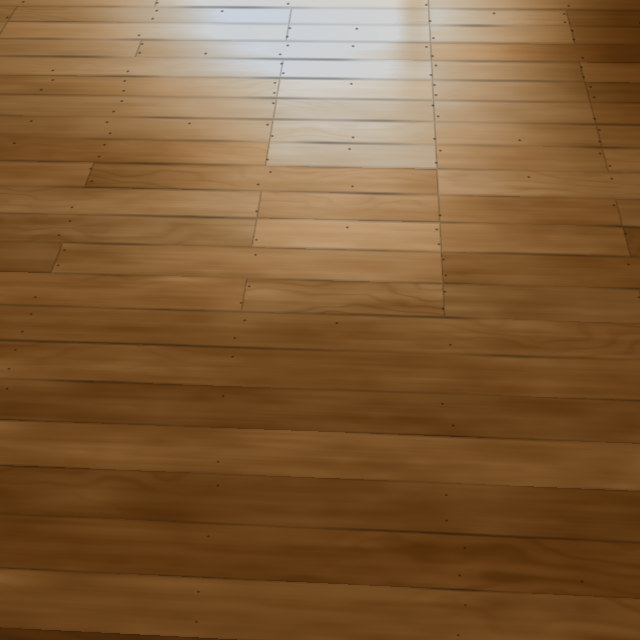
Write a WebGL 2 fragment shader that draws this texture.

```glsl
#version 300 es
precision highp float;
// Varnished plank floor in perspective, with nail heads and window glare at the far end.

#define HORIZON 0.977      // height of the horizon above the top edge
#define ROW_SCALE 39.5     // board rows per unit of inverse depth
#define JOIST_STEP 0.2165  // joist spacing at unit depth
#define VANISH_X 0.6185    // where the joist lines converge
#define FIRST_JOINTED 26.5 // nearer rows run across without joints
#define SEAM_WIDTH 0.0022
#define NAIL_SIZE 0.0022
#define TONE_SPREAD 0.65
#define GRAIN 0.8

uniform vec2 u_resolution;
out vec4 outColor;

float hash(vec2 p) {
  return fract(sin(dot(p, vec2(127.1, 311.7))) * 43758.5453);
}

float noise(vec2 p) {
  vec2 i = floor(p), f = fract(p);
  f = f * f * (3.0 - 2.0 * f);
  return mix(mix(hash(i), hash(i + vec2(1, 0)), f.x),
             mix(hash(i + vec2(0, 1)), hash(i + vec2(1, 1)), f.x), f.y);
}

float fbm(vec2 p) {
  float sum = 0.0, amp = 0.55;
  for (int i = 0; i < 3; i++) {
    sum += amp * noise(p);
    p = p * 2.03 + 17.3;
    amp *= 0.5;
  }
  return sum;
}

// Gaussian falloff around a centre
float glow(vec2 p, vec2 centre, vec2 size) {
  vec2 q = (p - centre) / size;
  return exp(-dot(q, q));
}

// Wood from dark brown (0) through tan to white glare (5)
vec3 woodRamp(float level) {
  const vec3 ramp[6] = vec3[6](
    vec3(0.33, 0.19, 0.05), vec3(0.45, 0.30, 0.14), vec3(0.60, 0.45, 0.28),
    vec3(0.71, 0.59, 0.45), vec3(0.76, 0.70, 0.61), vec3(0.82, 0.82, 0.81));
  vec3 c = ramp[0];
  for (int i = 1; i < 6; i++)
    c = mix(c, ramp[i], clamp(level - float(i - 1), 0.0, 1.0));
  return c * (1.0 + 0.3 * clamp(level, -1.5, 0.0));
}

// Joist 0 always carries a joint; its neighbours alternate between rows
bool hasJoint(float row, float joist) {
  bool shifted = mod(row, 3.0) == 1.0 && row != 34.0;
  bool evenJoist = mod(joist, 2.0) == 0.0;
  return row > FIRST_JOINTED && (joist == 0.0 || shifted == evenJoist);
}

float lightLevel(vec2 p, float jointed) {
  float level = 1.3 - 1.3 * p.y;
  level += 3.6 * glow(p, vec2(0.53, 0.0), vec2(0.30, 0.40)) * mix(0.45, 1.0, jointed);
  level += 1.5 * glow(p, vec2(0.38, 0.0), vec2(0.25, 0.11));
  level -= 1.5 * glow(p, vec2(1.0, 0.03), vec2(0.16, 0.18));
  level -= 0.9 * glow(p, vec2(0.645, 0.0), vec2(0.025, 0.13));
  return level;
}

void main() {
  vec2 uv = gl_FragCoord.xy / u_resolution;
  vec2 p = vec2(uv.x, 1.0 - uv.y);
  float px = 1.0 / min(u_resolution.x, u_resolution.y);

  // Floor coordinates: rows recede, joists fan out, seams tilt slightly
  float depth = p.y + HORIZON;
  depth -= 0.045 * (depth - 0.82) * (p.x - 0.5);
  float across = ROW_SCALE / depth + 0.08;
  float row = floor(across), v = fract(across);
  float along = (p.x - VANISH_X) / (JOIST_STEP * depth) - 0.24;
  float rowHeight = depth * depth / ROW_SCALE;
  float joistWidth = JOIST_STEP * depth;
  float jointed = step(FIRST_JOINTED, row);

  // Walk left to the joint where this board begins
  float start = floor(along);
  for (int i = 0; i < 3; i++) {
    if (hasJoint(row, start)) break;
    start -= 1.0;
  }
  start *= jointed;
  float id = hash(vec2(row * 1.7, start + 9.0));

  // Board tone, broad streaks, blotches and curved growth rings
  float tone = (id - 0.5) * TONE_SPREAD;
  tone += mix(0.32 * cos(2.2 * (row - 20.0)), 0.3 * float(start == -1.0), jointed);
  vec2 g = vec2(along, v) + id * vec2(37.0, 11.0);
  float nearness = smoothstep(0.9, 1.6, depth);
  float streak = fbm(g * vec2(1.3, 6.0)) - 0.48;
  float blotch = fbm(g * vec2(3.0, 1.8)) - 0.48;
  float ringField = v * 1.2 + 2.4 * fbm(g * vec2(2.0, 1.2));
  float rings = pow(0.5 + 0.5 * sin(ringField * 13.0), 3.0) - 0.31;
  float figured = smoothstep(0.35, 0.75, noise(g * vec2(0.9, 0.5) + 5.0));
  float grain = streak * 0.9 + blotch * 1.2 - rings * figured * 0.35;
  float level = lightLevel(p, jointed) + tone + GRAIN * grain * mix(0.4, 1.0, nearness);
  vec3 color = woodRamp(level);
  color *= mix(vec3(1.02, 0.99, 0.95), vec3(0.99, 1.0, 1.02), hash(vec2(id, 3.0)));

  // Cool sky reflection at the far left
  color = mix(color, color * vec3(0.97, 1.0, 1.05),
              glow(p, vec2(0.34, 0.06), vec2(0.20, 0.10)));

  // Soft seams that fade in and out with wear, and butt joints
  float wear = noise(vec2(along * 3.0, floor(across + 0.5) * 7.3));
  float seamDist = min(v, 1.0 - v) * rowHeight;
  float seam = 1.0 - smoothstep(0.0, SEAM_WIDTH + px, seamDist);
  float joist = floor(along + 0.5);
  float jointDist = abs(along - joist) * joistWidth;
  float joint = hasJoint(row, joist)
    ? 1.0 - smoothstep(0.0, SEAM_WIDTH * 0.6 + px, jointDist) : 0.0;
  color *= 1.0 - max(seam * mix(0.06, 0.38, wear * wear), joint * 0.17);

  // Pairs of nail heads on every joist, sparser halfway between
  float halfJoist = floor(along * 2.0 + 0.5) * 0.5;
  vec2 nailId = vec2(halfJoist * 2.0, row * 2.0 + floor(v * 2.0));
  float jitter = (hash(nailId + 8.0) - 0.5) * 0.07;
  vec2 toNail = vec2((along - halfJoist - jitter) * joistWidth,
                     (fract(v * 2.0) - 0.5) * 0.7 * rowHeight);
  float chance = fract(halfJoist) < 0.25 ? 0.75 : 0.3 * (1.0 - nearness);
  float nail = 1.0 - smoothstep(0.0, NAIL_SIZE + px, length(toNail));
  color *= 1.0 - 0.42 * nail * step(hash(nailId), chance);

  outColor = vec4(color, 1.0);
}
```
